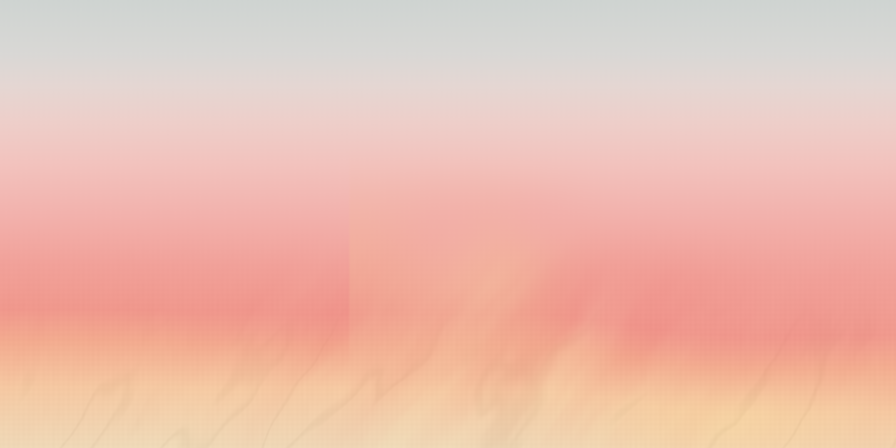
A Shadertoy shader for this background:

```glsl
const int STOPS = 11;
const float SEAM_X = 0.39;        // left edge of the lighter middle sheet
const float SEAM_SOFT = 0.002;
const float STREAK_AMOUNT = 0.055;
const float CREASE_AMOUNT = 0.022;
const float WEAVE_AMOUNT = 0.006;
const float WEAVE_COUNT = 90.0;   // threads per canvas height
const vec3 ROSE = vec3(0.95, 0.66, 0.68);
const vec3 APRICOT = vec3(0.95, 0.73, 0.60);
const vec3 CORAL = vec3(0.94, 0.575, 0.545);
const vec3 STRAW = vec3(0.965, 0.84, 0.63);

// Sky colours from the top edge down
const float DEPTHS[STOPS] = float[](
    0.0, 0.12, 0.19, 0.27, 0.37, 0.48, 0.59, 0.69, 0.76, 0.86, 1.0);
const vec3 COLOURS[STOPS] = vec3[](
    vec3(0.81, 0.83, 0.82), vec3(0.85, 0.845, 0.835),
    vec3(0.895, 0.84, 0.825), vec3(0.93, 0.81, 0.79),
    vec3(0.95, 0.76, 0.74), vec3(0.95, 0.695, 0.675),
    vec3(0.945, 0.63, 0.60), vec3(0.94, 0.595, 0.55),
    vec3(0.95, 0.67, 0.56), vec3(0.96, 0.785, 0.635),
    vec3(0.935, 0.85, 0.72));

float hash(vec2 p) {
    p = fract(p * vec2(0.1031, 0.1137));
    p += dot(p, p.yx + 33.33);
    return fract((p.x + p.y) * p.x * 17.0);
}

float noise(vec2 p) {
    vec2 cell = floor(p), f = fract(p);
    f = f * f * (3.0 - 2.0 * f);
    return mix(mix(hash(cell), hash(cell + vec2(1, 0)), f.x),
               mix(hash(cell + vec2(0, 1)), hash(cell + vec2(1, 1)), f.x), f.y);
}

float fbm(vec2 p) {
    float sum = 0.0, weight = 0.5;
    for (int i = 0; i < 4; i++) {
        sum += weight * noise(p);
        p = p * 2.03 + 11.7;
        weight *= 0.5;
    }
    return sum;
}

vec3 skyRamp(float depth) {
    vec3 colour = COLOURS[0];
    for (int i = 1; i < STOPS; i++) {
        float t = clamp((depth - DEPTHS[i - 1]) / (DEPTHS[i] - DEPTHS[i - 1]), 0.0, 1.0);
        colour = mix(colour, COLOURS[i], t);
    }
    return colour;
}

float glow(vec2 p, vec2 centre, vec2 radius) {
    vec2 d = (p - centre) / radius;
    return exp(-dot(d, d));
}

void mainImage(out vec4 fragColor, in vec2 fragCoord) {
    vec2 uv = fragCoord / iResolution.xy;
    vec2 p = fragCoord / iResolution.y;
    float depth = 1.0 - uv.y;
    float low = smoothstep(0.45, 0.8, depth);
    float middle = smoothstep(SEAM_X - SEAM_SOFT, SEAM_X + SEAM_SOFT, uv.x)
                 * (1.0 - smoothstep(0.52, 0.72, uv.x));

    // Coral band sinks towards the right
    float sink = 0.045 * smoothstep(0.58, 0.8, uv.x)
               + 0.015 * smoothstep(0.05, 0.3, uv.x);
    float ripple = 0.03 * (fbm(p * vec2(3.0, 2.0)) - 0.47);
    vec3 colour = skyRamp(depth + low * (ripple - sink));

    // Lighter middle sheet and soft colour patches
    float sheet = middle * smoothstep(0.3, 0.6, depth) * (1.0 - smoothstep(0.75, 0.95, depth));
    colour = mix(colour, APRICOT, 0.42 * sheet);
    colour = mix(colour, ROSE, 0.35 * glow(uv, vec2(0.51, 0.48), vec2(0.08, 0.10)));
    colour = mix(colour, ROSE, 0.25 * glow(uv, vec2(0.60, 0.51), vec2(0.05, 0.07)));
    colour = mix(colour, APRICOT, 0.35 * glow(uv, vec2(0.56, 0.36), vec2(0.05, 0.13)));
    colour = mix(colour, CORAL, 0.45 * glow(uv, vec2(0.74, 0.33), vec2(0.11, 0.10)));
    colour = mix(colour, CORAL, 0.35 * glow(uv, vec2(0.34, 0.29), vec2(0.12, 0.07)));
    colour = mix(colour, STRAW, 0.5 * glow(uv, vec2(0.81, 0.06), vec2(0.13, 0.08)));

    // Slanted brush streaks, strongest at the lower centre
    vec2 along = normalize(vec2(0.6, 0.8));
    vec2 slant = vec2(dot(p, along), dot(p, vec2(along.y, -along.x)));
    slant.y += 0.12 * (fbm(p * 3.0) - 0.47);
    float streak = fbm(slant * vec2(2.0, 11.0) + 5.0) - 0.47;
    float streakMask = low * (0.35 + glow(uv, vec2(0.54, 0.22), vec2(0.20, 0.28)));
    colour += STREAK_AMOUNT * streak * streakMask * vec3(0.3, 1.8, 1.2);

    // Paper creases near the bottom
    float fold = abs(fbm(slant * vec2(1.5, 6.0) + 31.0) - 0.47);
    float crease = 1.0 - smoothstep(0.0, 0.035, fold);
    colour -= CREASE_AMOUNT * crease * smoothstep(0.6, 0.95, depth);

    // Fine cloth weave
    vec2 thread = sin(p * WEAVE_COUNT * 6.2832);
    float grain = noise(p * vec2(150.0, 25.0)) - 0.5;
    colour += WEAVE_AMOUNT * (0.5 * (thread.x + thread.y) + grain) * mix(0.2, 1.0, low);

    fragColor = vec4(clamp(colour, 0.0, 1.0), 1.0);
}
```
